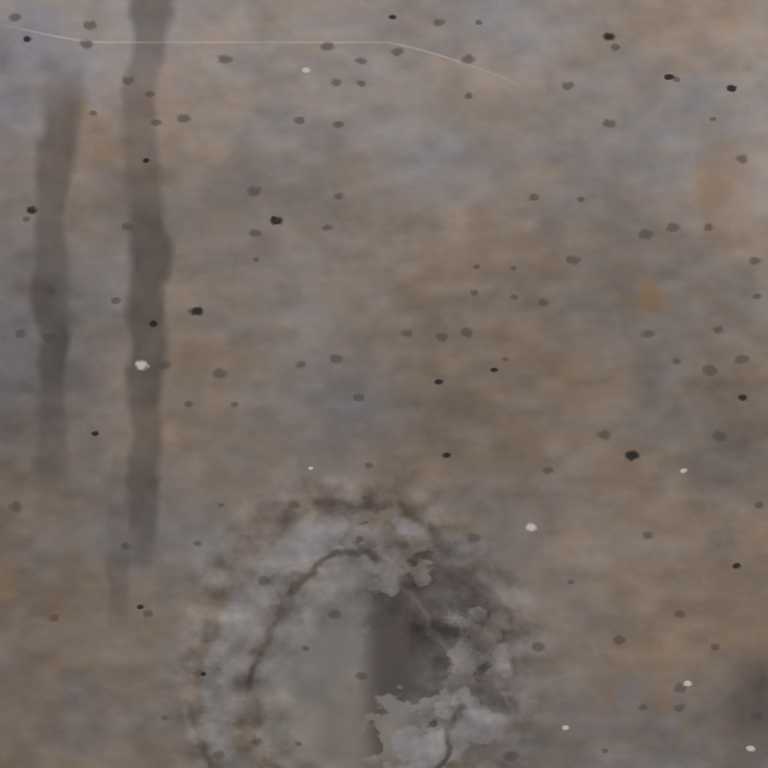
Reproduce this texture procedurally as a Shadertoy shader.

```glsl
const vec3 COOL_TINT = vec3(1.03, 1.0, 1.01);
const vec3 WARM_TINT = vec3(1.15, 1.0, 0.87);
const vec3 BLUE_TINT = vec3(0.93, 1.0, 1.12);
const vec3 RUST = vec3(0.51, 0.39, 0.28);
const vec3 GRIME = vec3(0.29, 0.265, 0.25);
const vec3 PLASTER = vec3(0.455, 0.435, 0.42);
const vec3 FLAKE = vec3(0.52, 0.505, 0.51);
const vec3 CHIP = vec3(0.76, 0.73, 0.69);
const vec3 PIT = vec3(0.15, 0.14, 0.14);
const vec2 PATCH_CENTER = vec2(0.46, 0.11);
const float BASE_SHADE = 0.413;
const float GLOW = 0.105;
const float MOTTLE = 0.07;
const float GRAIN = 0.055;

float hash(vec2 p) {
    return fract(sin(dot(p, vec2(127.1, 311.7))) * 43758.5453);
}

float noise(vec2 p) {
    vec2 i = floor(p), f = fract(p);
    f = f * f * (3.0 - 2.0 * f);
    return mix(mix(hash(i), hash(i + vec2(1, 0)), f.x),
               mix(hash(i + vec2(0, 1)), hash(i + vec2(1, 1)), f.x), f.y);
}

// Layered noise, centred on zero
float fbm(vec2 p) {
    float sum = 0.0, amp = 0.5;
    for (int i = 0; i < 5; i++) {
        sum += amp * (2.0 * noise(p) - 1.0);
        p = mat2(0.8, 0.6, -0.6, 0.8) * p * 2.03 + 17.3;
        amp *= 0.5;
    }
    return sum;
}

float band(float x, float lo, float hi, float soft) {
    return smoothstep(lo - soft, lo + soft, x) * (1.0 - smoothstep(hi - soft, hi + soft, x));
}

float blob(vec2 p, vec2 center, vec2 size) {
    vec2 d = (p - center) / size;
    return exp(-dot(d, d));
}

// One irregular speck in a random share of the cells
float specks(vec2 uv, float cells, float share, float radius, float seed) {
    vec2 id = floor(uv * cells);
    vec2 center = (id + 0.25 + 0.5 * vec2(hash(id + seed), hash(id + seed + 5.7))) / cells;
    float size = radius * mix(0.5, 1.2, hash(id + seed + 9.1));
    vec2 d = (uv - center) * vec2(0.8, 1.15);
    float edge = length(d) + size * 0.5 * (noise(uv * 180.0) - 0.5);
    return step(hash(id + seed + 2.3), share) * (1.0 - smoothstep(size * 0.5, size * 1.3, edge));
}

// Vertical run of grime with a wandering, uneven width
float drip(vec2 uv, float x, float width, float bottom, float top) {
    float wander = 0.035 * (noise(vec2(uv.y * 6.0, x * 90.0)) - 0.5) + 0.014 * fbm(uv * 18.0);
    float w = width * mix(0.4, 1.2, noise(vec2(uv.y * 8.0, x * 50.0)));
    float body = 1.0 - smoothstep(w * 0.6, w * 1.35, abs(uv.x - x - wander));
    float density = mix(0.4, 1.0, noise(vec2(uv.y * 9.0, x * 70.0)));
    return body * density * band(uv.y, bottom, top, 0.07);
}

vec3 wall(vec2 uv) {
    vec2 warped = uv + 0.04 * vec2(fbm(uv * 4.0), fbm(uv * 4.0 + 31.0));
    float light = smoothstep(0.55, 1.15, warped.y + 0.22 * warped.x);
    float shade = BASE_SHADE + GLOW * light + MOTTLE * fbm(warped * vec2(5.0, 6.5))
                + GRAIN * fbm(uv * vec2(32.0, 48.0) + 8.0);
    float warmth = 0.4 + 0.12 * uv.x + 0.8 * fbm(warped * vec2(4.5, 6.0) + 60.0)
                 + 0.35 * fbm(uv * vec2(22.0, 35.0) + 40.0);
    vec3 col = shade * mix(COOL_TINT, WARM_TINT, clamp(warmth, 0.0, 1.0));
    col *= mix(vec3(1.0), BLUE_TINT, blob(warped, vec2(0.0, 0.95), vec2(0.14, 0.16)));

    // Rust stains
    float rust = blob(warped, vec2(0.85, 0.62), vec2(0.05, 0.03))
               + blob(warped, vec2(0.09, 0.82), vec2(0.03, 0.08))
               + 0.6 * blob(warped, vec2(0.93, 0.75), vec2(0.04, 0.09))
               + 0.5 * blob(warped, vec2(0.82, 0.06), vec2(0.12, 0.08))
               + 0.4 * blob(warped, vec2(0.05, 0.2), vec2(0.09, 0.16));
    rust *= 0.65 * smoothstep(-0.25, 0.35, fbm(uv * vec2(28.0, 20.0) + 3.0));
    return mix(col, RUST, clamp(rust, 0.0, 0.7));
}

// Broken ring of flaking plaster around a flat core
vec3 peeledPatch(vec3 col, vec2 uv) {
    vec2 q = uv - PATCH_CENTER;
    float r = length(q * vec2(1.0, 0.9)) + 0.035 * fbm(uv * 11.0);
    float left = 1.0 - smoothstep(-0.09, 0.0, q.x);
    float disc = 1.0 - smoothstep(0.125, 0.14, r);
    float ring = band(r, 0.135, 0.195, 0.012);
    float broken = max(ring * (1.0 - 0.7 * left), disc * smoothstep(0.0, 0.04, q.x));
    float chunk = fbm(uv * vec2(13.0, 17.0) + 5.0);
    col = mix(col, PLASTER + 0.05 * fbm(uv * 30.0), 0.75 * disc);
    col = mix(col, FLAKE, 0.7 * left * band(r, 0.152, 0.188, 0.007));
    col = mix(col, FLAKE, 0.75 * broken * smoothstep(0.08, 0.17, -chunk));
    col = mix(col, GRIME, 0.85 * broken * smoothstep(0.06, 0.16, chunk));
    float crack = band(r, 0.134, 0.143, 0.004) + 0.7 * band(r, 0.196, 0.207, 0.006);
    col = mix(col, GRIME, 0.75 * crack * smoothstep(-0.2, 0.15, fbm(uv * 16.0 + 70.0)));
    float rim = band(r, 0.09, 0.24, 0.03);
    return col + 0.13 * rim * fbm(uv * vec2(35.0, 45.0) + 12.0);
}

void mainImage(out vec4 fragColor, in vec2 fragCoord) {
    vec2 uv = fragCoord / iResolution.xy;
    vec3 col = peeledPatch(wall(uv), uv);

    // Grime runs and the corner blotch
    float grime = max(drip(uv, 0.075, 0.036, 0.38, 0.88), drip(uv, 0.185, 0.032, 0.3, 1.1));
    grime = max(grime, 0.5 * drip(uv, 0.16, 0.016, 0.2, 0.4));
    grime = max(grime, blob(uv + 0.03 * fbm(uv * 15.0), vec2(0.99, 0.1), vec2(0.045, 0.055)));
    col = mix(col, GRIME + 0.06 * fbm(uv * 35.0), 0.75 * grime);

    // Thin curved scratch
    float arc = 0.945 + 0.027 * (1.0 - smoothstep(-0.05, 0.14, uv.x))
              - 0.06 * pow(max(uv.x - 0.5, 0.0) / 0.19, 1.3);
    float scratch = 1.0 - smoothstep(0.0005, 0.0025, abs(uv.y - arc));
    scratch *= (1.0 - smoothstep(0.66, 0.7, uv.x)) * mix(0.15, 0.7, noise(uv * vec2(14.0, 3.0)));
    col = mix(col, CHIP, 0.65 * scratch);

    // Pits, smudges and pale chips
    col = mix(col, GRIME, 0.55 * specks(uv, 22.0, 0.2, 0.007, 4.0));
    col = mix(col, PIT, 0.85 * specks(uv, 13.0, 0.1, 0.006, 21.0));
    col = mix(col, CHIP, 0.85 * specks(uv, 14.0, 0.07, 0.006, 47.0));
    fragColor = vec4(clamp(col, 0.0, 1.0), 1.0);
}
```
